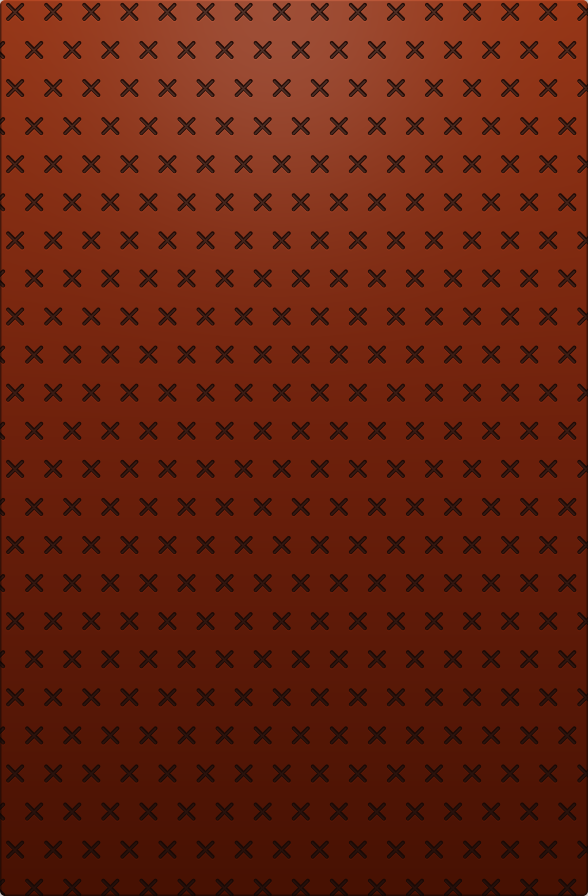
This pattern is drawn by a WebGL 2 fragment shader. Its source:

```glsl
#version 300 es
precision highp float;

uniform vec2 u_resolution;
out vec4 fragColor;

// Lattice, in canvas widths measured from the upper left
const float PITCH = 0.06476;
const vec2 FIRST_CROSS = vec2(0.0258, 0.0202);

// Cross, in lattice cells
const float ARM_REACH = 0.185;
const float ARM_RADIUS = 0.052;
const float CORE_RADIUS = 0.022;
const vec2 CORE_SHIFT = vec2(-0.006, 0.012);
const float LIP_DROP = 0.035;
const float LIP_STRENGTH = 0.10;

// Panel, in canvas widths
const float CORNER_RADIUS = 0.009;
const float RIM_WIDTH = 0.0045;
const vec2 GLOW_CENTER = vec2(0.47, 0.04);
const vec2 GLOW_SIZE = vec2(0.30, 0.33);

const vec3 TOP_COLOR = vec3(0.590, 0.210, 0.085);
const vec3 MIDDLE_COLOR = vec3(0.425, 0.125, 0.045);
const vec3 BOTTOM_COLOR = vec3(0.275, 0.065, 0.008);
const vec3 GLOW_COLOR = vec3(0.66, 0.42, 0.36);
const vec3 GROOVE_COLOR = vec3(0.115, 0.040, 0.022);
const vec3 CORE_TINT = vec3(0.10, 0.14, 0.15);
const vec3 OUTSIDE_COLOR = vec3(0.80, 0.77, 0.75);

// Signed distance to a diagonal cross with round ends
float crossDistance(vec2 p) {
    p = abs(p);
    float along = clamp(0.5 * (p.x + p.y), 0.0, ARM_REACH);
    return length(p - vec2(along)) - ARM_RADIUS;
}

float roundedBoxDistance(vec2 p, vec2 halfSize, float radius) {
    vec2 q = abs(p) - halfSize + radius;
    return length(max(q, 0.0)) + min(max(q.x, q.y), 0.0) - radius;
}

float coverage(float d, float pixel) {
    return 1.0 - smoothstep(-0.6 * pixel, 0.6 * pixel, d);
}

// Position within a cell; odd rows are offset by half a pitch
vec2 latticeCell(vec2 p) {
    vec2 q = (p - FIRST_CROSS) / PITCH;
    float row = floor(q.y + 0.5);
    q.x -= 0.5 * mod(row, 2.0);
    return fract(q + 0.5) - 0.5;
}

vec3 panelColor(vec2 p, float depth) {
    vec3 color = depth < 0.5
        ? mix(TOP_COLOR, MIDDLE_COLOR, depth * 2.0)
        : mix(MIDDLE_COLOR, BOTTOM_COLOR, depth * 2.0 - 1.0);
    vec2 g = (p - GLOW_CENTER) / GLOW_SIZE;
    return mix(color, GLOW_COLOR, 0.46 * exp(-dot(g, g)));
}

void main() {
    float pixel = 1.0 / u_resolution.x;
    vec2 size = vec2(1.0, u_resolution.y * pixel);
    vec2 p = gl_FragCoord.xy * pixel;
    p.y = size.y - p.y;

    vec3 base = panelColor(p, p.y / size.y);
    vec3 color = base;

    // Engraved crosses: lit lower lip, dark groove, softer core
    vec2 cell = latticeCell(p);
    float cellPixel = pixel / PITCH;
    float lip = coverage(crossDistance(cell - vec2(0.0, LIP_DROP)), cellPixel);
    color *= 1.0 + LIP_STRENGTH * lip;
    float groove = coverage(crossDistance(cell), cellPixel);
    color = mix(color, GROOVE_COLOR * (0.6 + base.r), groove);
    float coreDistance = crossDistance(cell - CORE_SHIFT) + ARM_RADIUS - CORE_RADIUS;
    vec3 coreColor = 0.45 * base + CORE_TINT * base.r;
    color = mix(color, coreColor, 0.85 * coverage(coreDistance, cellPixel));

    // Beveled rim: bright along the top, dark on the other sides
    float edge = roundedBoxDistance(p - 0.5 * size, 0.5 * size, CORNER_RADIUS);
    float rim = smoothstep(-RIM_WIDTH, 0.0, edge);
    float upper = 1.0 - smoothstep(0.0, 2.0 * RIM_WIDTH, p.y);
    color *= 1.0 + rim * mix(-0.55, 0.22, upper);
    color = mix(OUTSIDE_COLOR, color, coverage(edge, pixel));

    fragColor = vec4(color, 1.0);
}
```
